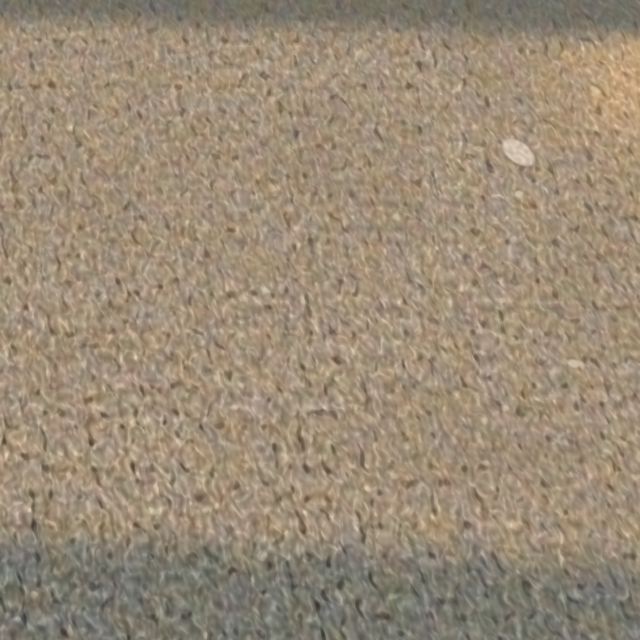
This texture is drawn by a three.js fragment shader. Its source:

```glsl
// Speckled gravelly ground in warm light, with soft cool shadows at the top and bottom edges.
varying vec2 vUv;

vec2 randomGradient(vec2 cell) {
  float angle = 6.2832 * fract(sin(dot(cell, vec2(127.1, 311.7))) * 43758.55);
  return vec2(cos(angle), sin(angle));
}

float gradientNoise(vec2 p) {
  vec2 i = floor(p), f = fract(p);
  vec2 u = f * f * f * (f * (f * 6.0 - 15.0) + 10.0);
  float a = dot(randomGradient(i), f);
  float b = dot(randomGradient(i + vec2(1.0, 0.0)), f - vec2(1.0, 0.0));
  float c = dot(randomGradient(i + vec2(0.0, 1.0)), f - vec2(0.0, 1.0));
  float d = dot(randomGradient(i + 1.0), f - 1.0);
  return mix(mix(a, b, u.x), mix(c, d, u.x), u.y);
}

float softEllipse(vec2 p, vec2 radius, float angle, float blur) {
  float c = cos(angle), s = sin(angle);
  vec2 q = vec2(c * p.x + s * p.y, c * p.y - s * p.x) / radius;
  return 1.0 - smoothstep(1.0 - blur, 1.0 + blur, length(q));
}

void main() {
  vec2 uv = vUv;

  // Ground plane: grains shrink towards the far, upper edge
  vec2 ground = vec2((uv.x - 0.5) * (1.0 + 0.28 * uv.y), uv.y * (1.0 + 0.2 * uv.y));
  ground.x += 0.22 * ground.y;
  ground += 0.006 * vec2(gradientNoise(ground * 33.0), gradientNoise(ground * 33.0 + 71.0));

  // Grain: rounded body, fine detail, dark pits and pale curled flecks
  vec2 stretch = vec2(1.0, 0.66);
  float body = gradientNoise(ground * 68.0 * stretch + 13.0);
  float fine = gradientNoise(ground * 118.0 * stretch + 47.0);
  float pits = smoothstep(0.2, 0.52, gradientNoise(ground * 62.0 * stretch + 91.0));
  float flecks = smoothstep(0.2, 0.52, gradientNoise(ground * 76.0 * stretch + 139.0));
  float curls = 1.0 - smoothstep(0.0, 0.16, abs(gradientNoise(ground * 44.0 * stretch + 201.0)));
  curls *= smoothstep(-0.05, 0.3, fine);

  // Contrast is strongest at the lower left
  float patches = gradientNoise(uv * 5.0 + 8.0);
  float contrast = 0.95 + 0.3 * (1.0 - uv.x) * (1.0 - uv.y) - 0.22 * uv.y + 0.2 * patches;
  float grain = 0.14 * body + 0.13 * fine - 0.17 * pits + 0.11 * flecks + 0.06 * curls;

  // Lit ground with a warm glow at the right edge
  vec3 color = vec3(0.632, 0.562, 0.476);
  color += 0.025 * patches + 0.02 * gradientNoise(uv * 12.0 + 31.0);
  float glow = exp(-dot((uv - vec2(1.04, 0.87)) * vec2(6.5, 9.0), (uv - vec2(1.04, 0.87)) * vec2(6.5, 9.0)));
  color += vec3(0.15, 0.085, 0.01) * glow;

  // Cool shadows with wavering soft edges
  float waver = 0.05 * gradientNoise(vec2(uv.x * 5.0, 3.4)) + 0.03 * gradientNoise(uv * 14.0 + 5.0);
  float lowEdge = 0.175 - 0.06 * uv.x + waver;
  float lowShade = 1.0 - smoothstep(lowEdge - 0.055, lowEdge + 0.05, uv.y);
  float topEdge = 0.975 - 0.025 * uv.x + 0.3 * waver;
  float topShade = smoothstep(topEdge - 0.035, topEdge + 0.025, uv.y);
  color = mix(color, vec3(0.465, 0.458, 0.418), lowShade);
  color = mix(color, vec3(0.45, 0.435, 0.39), topShade);

  // Grain and faint rusty, yellow or bluish tints
  color += grain * contrast * (1.0 - 0.2 * lowShade - 0.5 * topShade) * vec3(1.0, 0.98, 0.92);
  float rust = gradientNoise(ground * 24.0 + 57.0);
  float ochre = gradientNoise(ground * 19.0 + 83.0);
  color += rust * vec3(0.035, -0.008, -0.02) + ochre * vec3(0.012, 0.01, -0.045);

  // One pale flat pebble and two tiny chips
  vec2 fromPebble = uv - vec2(0.81, 0.762);
  float pebble = softEllipse(fromPebble, vec2(0.029, 0.016), -0.62, 0.16);
  float rim = softEllipse(fromPebble - vec2(0.003, -0.003), vec2(0.031, 0.018), -0.62, 0.25);
  color = mix(color, vec3(0.48, 0.41, 0.34), 0.55 * rim);
  color = mix(color, vec3(0.83, 0.76, 0.69) + 0.12 * fine, pebble);
  float chips = softEllipse(uv - vec2(0.897, 0.432), vec2(0.009, 0.006), -0.3, 0.4);
  chips += softEllipse(uv - vec2(0.811, 0.697), vec2(0.006, 0.005), 0.0, 0.4);
  color = mix(color, vec3(0.82, 0.77, 0.69), 0.85 * chips);

  gl_FragColor = vec4(clamp(color, 0.0, 1.0), 1.0);
}
```
